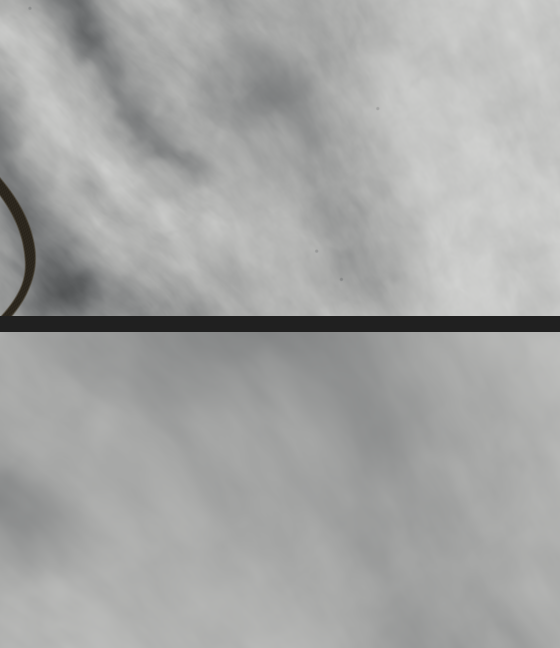
Top, the full canvas; bottom, a detail of the centre.
A WebGL 2 fragment shader for this texture:

```glsl
#version 300 es
precision highp float;
// Soft grey cloud sheets with slanted dark rifts and a narrow woven strap at the left edge.
uniform vec2 u_resolution;
out vec4 fragColor;

vec3 hash3(vec2 cell) {
  vec3 q = fract(vec3(cell.xyx) * vec3(0.1031, 0.1030, 0.0973));
  q += dot(q, q.yxz + 33.33);
  return fract((q.xxy + q.yzz) * q.zyx);
}

// Smooth cellular noise: blend of the values of nearby jittered points
float softCells(vec2 p) {
  vec2 cell = floor(p), f = p - cell;
  float sum = 0.0005, weights = 0.001;
  for (int y = -1; y <= 1; y++) {
    for (int x = -1; x <= 1; x++) {
      vec2 offset = vec2(x, y);
      vec3 h = hash3(cell + offset + 70.0);
      vec2 d = offset + 0.2 + 0.6 * h.xy - f;
      float w = max(0.0, 1.0 - dot(d, d) / 1.44);
      w *= w * w;
      sum += w * h.z;
      weights += w;
    }
  }
  return sum / weights;
}

// Layered noise, centred on zero
float billow(vec2 p, int layers) {
  float sum = 0.0, amp = 0.5;
  for (int i = 0; i < layers; i++) {
    sum += amp * (softCells(p) - 0.5);
    p = mat2(1.92, 0.56, -0.56, 1.92) * p + 7.3;
    amp *= 0.56;
  }
  return sum;
}

// Noise stretched along a slanted grain; each layer keeps the direction
float fibres(vec2 p, float angle, vec2 scale) {
  vec2 along = vec2(cos(angle), sin(angle));
  vec2 q = scale * vec2(dot(p, along), dot(p, vec2(-along.y, along.x)));
  float sum = 0.0, amp = 0.5;
  for (int i = 0; i < 4; i++) {
    sum += amp * (softCells(q) - 0.5);
    q = q * 1.95 + 11.7;
    amp *= 0.6;
  }
  return sum;
}

// Soft shadow around a line segment
float rift(vec2 p, vec2 a, vec2 b, float width) {
  vec2 pa = p - a, ba = b - a;
  float d = length(pa - ba * clamp(dot(pa, ba) / dot(ba, ba), 0.0, 1.0));
  return exp(-d * d / (width * width));
}

// Sparse faint round spots
float specks(vec2 p, float scale, float density) {
  vec3 h = hash3(floor(p * scale) + 19.0);
  float d = length(fract(p * scale) - 0.3 - 0.4 * h.xy);
  return step(h.z, density) * (1.0 - smoothstep(0.02, 0.07, d));
}

float cloudTone(vec2 p) {
  vec2 warp = vec2(billow(p * 3.5, 4), billow(p * 3.5 + 31.0, 4));
  vec2 q = p + 0.2 * warp;
  float rightSide = smoothstep(0.98, 1.42, q.x + 0.12 * (q.y - 0.5));

  // Broad light and dark areas
  float tone = mix(0.69, 0.778, rightSide);
  tone += 0.045 * rift(q, vec2(0.02, 0.84), vec2(0.62, 0.22), 0.11);
  tone -= 0.23 * rift(q, vec2(0.14, 1.06), vec2(0.26, 0.92), 0.09);
  tone -= 0.12 * rift(q, vec2(0.30, 0.85), vec2(0.60, 0.50), 0.06);
  tone -= 0.20 * rift(q, vec2(-0.05, 0.61), vec2(0.20, 0.10), 0.10);
  tone -= 0.08 * rift(q, vec2(-0.02, 0.25), vec2(0.0, 0.1), 0.10);
  tone -= 0.11 * rift(q, vec2(0.16, 0.10), vec2(0.62, -0.06), 0.10);
  tone -= 0.10 * rift(q, vec2(0.70, 0.70), vec2(0.92, 0.75), 0.13);
  tone -= 0.09 * rift(q, vec2(0.92, 0.64), vec2(1.20, 0.14), 0.13);
  tone -= 0.05 * rift(q, vec2(0.72, 1.0), vec2(1.18, 0.92), 0.12);

  // Wisps turn from diagonal on the left to steep on the right
  float steep = smoothstep(0.5, 1.2, p.x);
  float strength = mix(1.0, 0.5, rightSide);
  vec2 drift = p + 0.05 * warp;
  float wisps = mix(fibres(drift, -0.88, vec2(3.5, 9.0)), fibres(drift, -1.2, vec2(3.5, 8.0)), steep);
  float threads = mix(fibres(drift, -0.72, vec2(9.0, 30.0)), fibres(drift, -1.05, vec2(10.0, 28.0)), steep);
  tone += strength * (0.18 * wisps + 0.065 * threads);

  // Small puffs in every direction
  tone += 0.07 * billow(p * 13.0 + 2.0 * warp, 4);
  return tone;
}

// Signed distance to the curved strap
float strapDistance(vec2 p) {
  float h = p.y - 0.17;
  float bend = h > 0.0 ? 1.67 : 2.6;
  float centre = 0.096 - bend * h * h;
  float halfWidth = mix(0.013, 0.018, smoothstep(0.08, 0.22, p.y));
  float slope = 2.0 * bend * h;
  return abs(p.x - centre) / sqrt(1.0 + slope * slope) - halfWidth;
}

void main() {
  vec2 p = gl_FragCoord.xy / u_resolution.y;
  float tone = cloudTone(p) - 0.06 * specks(p, 3.3, 0.12) - 0.1 * specks(p + 0.4, 9.0, 0.02);
  // Nearly neutral greys, cooler in the shadows
  float shade = 1.0 - smoothstep(0.42, 0.74, tone);
  vec3 colour = tone + mix(vec3(0.0, 0.003, -0.003), vec3(-0.006, 0.002, 0.006), shade);

  // Brown strap with fine weave and a lighter rim
  float d = strapDistance(p);
  float weave = sin(p.y * 420.0 + p.x * 260.0) * sin(p.x * 700.0 - p.y * 150.0);
  vec3 strap = vec3(0.17, 0.15, 0.115) + 0.018 * weave;
  strap += vec3(0.06, 0.05, 0.025) * smoothstep(-0.006, 0.0, d);
  float edge = 1.2 / u_resolution.y;
  colour = mix(colour, strap, 1.0 - smoothstep(-edge, edge, d));
  fragColor = vec4(clamp(colour, 0.0, 1.0), 1.0);
}
```
